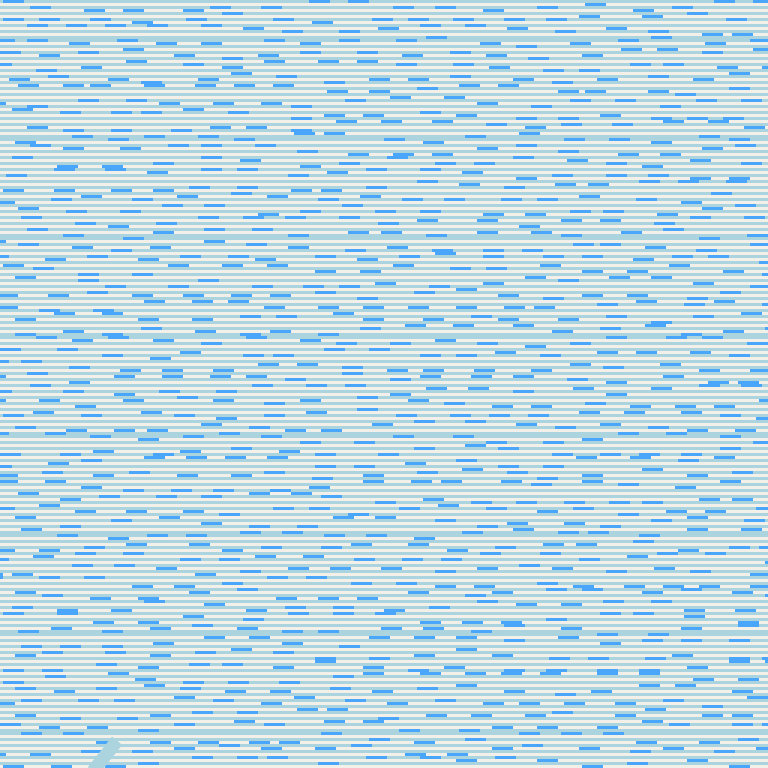
Write a Shadertoy shader that draws this pattern.

```glsl
#define GRID 256.0              // rows of thread over the canvas height
#define BAND_PERIOD 33.0        // rows between doubled blue stripes
#define BAND_START 12.0
#define TILE vec2(15.0, 4.0)    // one dash per tile, in rows
#define DASH_SIZE vec2(7.0, 1.0)
#define SLIDE_STEPS 7.0         // sideways positions of a dash
#define WANDER 6.0              // vertical drift of neighbouring dashes
#define PALE_BLUE vec3(0.67, 0.83, 0.87)
#define CREAM vec3(0.95, 0.94, 0.91)
#define DASH_BLUE vec3(0.29, 0.65, 0.98)

float hash(vec2 p) {
    vec3 q = fract(p.xyx * vec3(0.1031, 0.1030, 0.0973));
    q += dot(q, q.yzx + 33.33);
    return fract((q.x + q.y) * q.z);
}

float cornerSlope(vec2 corner, vec2 offset) {
    float angle = 6.28318 * hash(corner + 71.0);
    return dot(vec2(cos(angle), sin(angle)), offset);
}

float gradientNoise(vec2 p) {
    vec2 i = floor(p), f = fract(p);
    vec2 u = f * f * f * (f * (f * 6.0 - 15.0) + 10.0);
    vec2 e = vec2(1.0, 0.0);
    float low = mix(cornerSlope(i, f), cornerSlope(i + e, f - e), u.x);
    float high = mix(cornerSlope(i + e.yx, f - e.yx), cornerSlope(i + 1.0, f - 1.0), u.x);
    return mix(low, high, u.y);
}

float boxDistance(vec2 p, vec2 halfSize) {
    vec2 d = abs(p) - halfSize;
    return length(max(d, 0.0)) + min(max(d.x, d.y), 0.0);
}

// Alternating rows, with two blue rows meeting at every band boundary
float stripeDistance(float y) {
    float m = mod(y - BAND_START, BAND_PERIOD);
    float single = abs(mod(m + 0.5, 2.0) - 1.0) - 0.5;
    return min(single, min(m, BAND_PERIOD - m) - 1.0);
}

// One dash per tile, snapped to the thread grid
float dashDistance(vec2 p) {
    float tileRow = floor(p.y / TILE.y);
    p.x += floor(TILE.x * hash(vec2(tileRow, 5.0)));
    vec2 tile = vec2(floor(p.x / TILE.x), tileRow);
    float slide = floor(SLIDE_STEPS * hash(tile + 19.0));
    float drift = gradientNoise(tile * vec2(0.43, 0.61) + 0.3);
    float lift = clamp(floor(0.5 * TILE.y + WANDER * drift), 0.0, TILE.y - 1.0);
    vec2 center = vec2(slide, lift) + 0.5 * DASH_SIZE;
    return boxDistance(p - tile * TILE - center, 0.5 * DASH_SIZE);
}

// Slanted pale smear at the lower edge
float smearDistance(vec2 p) {
    vec2 along = normalize(vec2(0.62, 0.78));
    vec2 q = p - vec2(35.0, 4.0);
    return boxDistance(vec2(dot(q, along), dot(q, vec2(along.y, -along.x))), vec2(6.5, 2.2));
}

void mainImage(out vec4 fragColor, in vec2 fragCoord) {
    vec2 p = fragCoord / iResolution.y * GRID;
    float pixel = GRID / iResolution.y;

    vec3 color = mix(CREAM, PALE_BLUE, clamp(0.5 - stripeDistance(p.y) / pixel, 0.0, 1.0));
    color = mix(color, DASH_BLUE, clamp(0.5 - dashDistance(p) / pixel, 0.0, 1.0));
    color = mix(color, PALE_BLUE, clamp(0.5 - smearDistance(p) / pixel, 0.0, 1.0));

    fragColor = vec4(color, 1.0);
}
```
